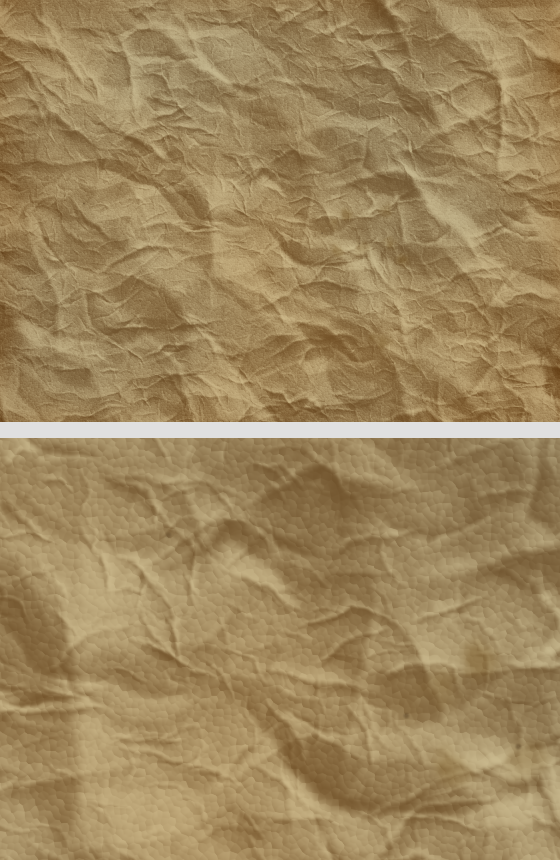
Top: the whole. Bottom: its middle third, enlarged.
A Shadertoy shader for this texture:

```glsl
// Old crumpled parchment: soft cellular facets tilted to the light, crossed by
// scattered tapering folds, each bright on one flank and dark on the other.
// Fine grain, browned borders and small stains lie on top.

vec3 hash3(vec2 cell) {
    vec3 v = fract(cell.xyx * vec3(0.1031, 0.1030, 0.0973));
    v += dot(v, v.yxz + 33.33);
    return fract((v.xxy + v.yzz) * v.zyx);
}

mat2 rotation(float a) {
    float c = cos(a), s = sin(a);
    return mat2(c, s, -s, c);
}

// Layered sines, roughly in -1..1
float waves(vec2 p) {
    float sum = 0.0, amp = 0.5;
    for (int i = 0; i < 4; i++) {
        p = rotation(1.1) * p * 1.7 + 2.3;
        sum += amp * sin(p.x + 1.2 * sin(p.y * 1.3));
        amp *= 0.6;
    }
    return sum;
}

// Slope along the light of the nearest facet
float facets(vec2 q, vec2 light, float sharpness) {
    vec2 base = floor(q);
    float total = 0.0, slope = 0.0;
    for (int j = -1; j <= 1; j++)
    for (int i = -1; i <= 1; i++) {
        vec2 cell = base + vec2(i, j);
        vec3 rnd = hash3(cell + 100.0);
        vec2 d = q - cell - rnd.xy;
        float w = exp(-sharpness * dot(d, d));
        slope += w * (0.8 * dot(d, light) + 0.7 * (rnd.z - 0.5));
        total += w;
    }
    return slope / total;
}

// Shading of scattered, kinked folds, one per cell
float folds(vec2 q, vec2 light, float soft) {
    vec2 base = floor(q);
    float shade = 0.0;
    for (int j = -1; j <= 1; j++)
    for (int i = -1; i <= 1; i++) {
        vec2 cell = base + vec2(i, j);
        vec3 place = hash3(cell + 200.0), form = hash3(cell + 371.0);
        // Most folds fall to the right, some stand upright
        float angle = -0.6 + 2.5 * (place.z - 0.5);
        vec2 along = vec2(cos(angle), sin(angle)), across = vec2(-along.y, along.x);
        vec2 d = q - cell - place.xy;
        float a = dot(d, along);
        float taper = max(0.0, 1.0 - abs(a) / mix(0.5, 1.0, form.x));
        float b = dot(d, across) + 0.9 * (form.y - 0.5) * abs(a);
        float reach = (b > 0.0 ? mix(0.1, 0.3, form.z) : mix(0.38, 0.16, form.z));
        float flank = max(0.0, 1.0 - abs(b) / (reach * (0.3 + 0.7 * taper)));
        float ridge = form.y > 0.28 ? 1.0 : -0.8;
        shade += ridge * dot(across, light) * smoothstep(0.0, 0.55, taper)
               * flank * sqrt(flank) * clamp(b / soft, -1.0, 1.0);
    }
    return shade;
}

// Broad facets, then folds from long creases to small wrinkles
float crumple(vec2 p) {
    vec2 light = vec2(0.4, 0.92);
    float shade = 0.0, freq = 4.6, side = -1.0;
    p += 0.015 * vec2(waves(p * 5.0), waves(p * 5.0 + 6.0));
    for (int i = 0; i < 3; i++) {
        float layer = float(i);
        mat2 squeeze = mat2(0.75, 0.0, 0.0, 1.25) * rotation(0.9 - 0.5 * layer);
        vec2 q = squeeze * p * freq + layer * 17.3;
        q += 0.08 * vec2(waves(q * 1.5), waves(q * 1.5 + 9.0));
        float patchy = waves(p * 4.5 + layer * 5.7);
        shade += side * (0.8 - 0.12 * layer + 0.3 * patchy)
               * facets(q, squeeze * light, 20.0 + 13.0 * patchy);
        side = -side;
        freq *= 1.9;
    }
    freq = 3.7;
    for (int i = 0; i < 5; i++) {
        float layer = float(i);
        vec2 q = rotation(0.2 * sin(layer * 2.0)) * p * freq + layer * 23.7;
        q += 0.05 * vec2(waves(q * 3.0), waves(q * 3.0 + 9.0));
        float patchy = 0.95 + 0.5 * waves(p * 5.0 - layer * 3.1);
        shade += patchy * (1.15 - 0.07 * layer) * folds(q, light, 0.02 + 0.0012 * freq);
        freq *= 1.7;
    }
    return shade;
}

void mainImage(out vec4 fragColor, in vec2 fragCoord) {
    vec2 p = fragCoord / iResolution.y;
    float width = iResolution.x / iResolution.y;

    // Relief, broad tone drift and paper grain
    float tone = 1.7 * crumple(p) + 0.3 * waves(p * 1.8 + 4.0);
    tone += 1.0 * facets(p * 210.0, vec2(0.6, 0.8), 12.0);
    tone = 2.6 * tanh(tone / 2.6);
    vec3 paper = vec3(0.618, 0.526, 0.363) + tone * vec3(0.071, 0.081, 0.077);

    // Warm and greenish patches
    paper += vec3(0.014, -0.002, -0.016) * waves(p * 2.6 + 11.0);

    // Browned borders
    float ragged = 0.025 * waves(p * 6.0);
    float side = min(p.x, width - p.x) + ragged;
    float ends = min(p.y, 1.0 - p.y) + ragged;
    float age = exp(-16.0 * max(side, 0.0)) + 0.5 * exp(-18.0 * max(ends, 0.0));
    paper -= min(age, 1.2) * vec3(0.055, 0.085, 0.095);

    // Ochre smudges right of the middle, and a few dark specks anywhere
    for (int i = 0; i < 12; i++) {
        vec3 rnd = hash3(vec2(i, 41));
        vec2 smudge = vec2(0.72, 0.12) + rnd.xy * vec2(0.28, 0.42);
        float blot = length(p - smudge) + 0.008 * waves(p * 50.0);
        paper = mix(paper, vec3(0.44, 0.31, 0.11),
                    0.42 * rnd.z * (1.0 - smoothstep(0.0, 0.022, blot)));
        vec3 spot = hash3(vec2(i, 87));
        float speck = length(p - spot.xy * vec2(width, 1.0));
        paper = mix(paper, vec3(0.25, 0.17, 0.08),
                    0.6 * spot.z * (1.0 - smoothstep(0.0005, 0.0035, speck)));
    }

    fragColor = vec4(clamp(paper, 0.0, 1.0), 1.0);
}
```
